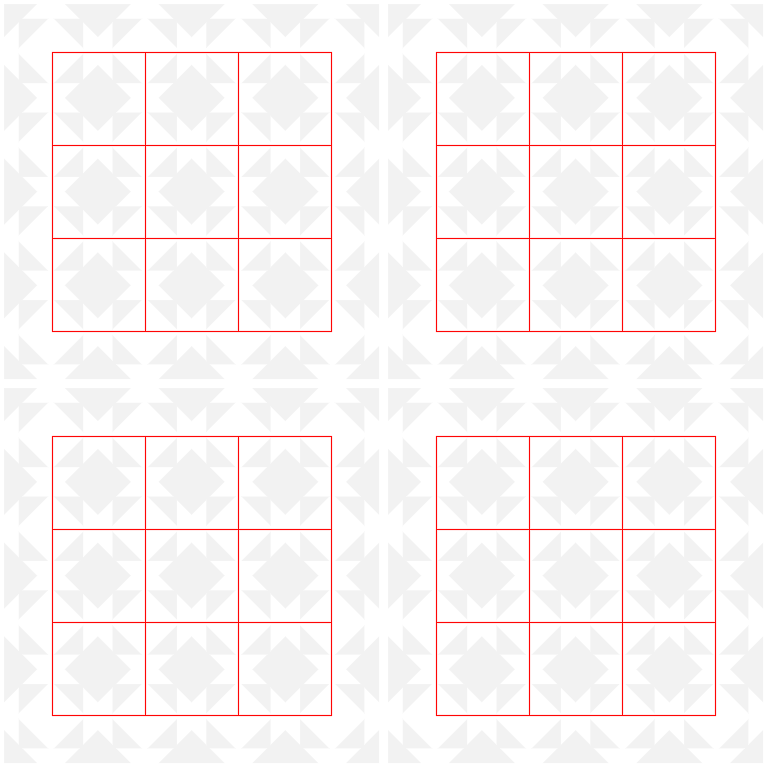
This pattern is drawn by a Shadertoy shader. Its source:

```glsl
// Pale quilt stars in square panels with white gutters, each panel overlaid
// by a thin red three by three grid. Folded distance functions give the star;
// box-filtered coverage gives the edges. One panel cell is 384 units wide.

#define PANELS 2.0                    // panels across and down
#define CELL 384.0                    // units per panel cell
#define PANEL_HALF 187.5              // half width of the printed panel
#define PANEL_SHIFT vec2(-0.4, 0.4)   // panel centre relative to the grid
#define STAR_PITCH 93.75              // spacing of the stars
#define DIAMOND_REACH 33.0            // centre to tip of the diamond
#define POINT_INSET 14.7              // right-angle corner of the star points
#define POINT_REACH 58.6              // x + y along their long edge
#define GRID_PITCH 93.0               // spacing of the red lines
#define LINE_WIDTH 1.15
#define STAR_COLOR vec3(0.949)
#define LINE_COLOR vec3(1.0, 0.02, 0.02)

// Share of a pixel inside a shape with signed distance d
float coverage(float d, float pixel) {
    return clamp(0.5 - d / pixel, 0.0, 1.0);
}

// Share of a pixel covered by a strip, exact even below one pixel
float stripCoverage(float d, float width, float pixel) {
    float overlap = min(d + 0.5 * pixel, 0.5 * width)
                  - max(d - 0.5 * pixel, -0.5 * width);
    return clamp(overlap / pixel, 0.0, 1.0);
}

// Central diamond joined to eight triangular points
float starDistance(vec2 p) {
    p = abs(p);
    float diagonal = (p.x + p.y) * 0.70711;
    float diamond = diagonal - DIAMOND_REACH * 0.70711;
    float points = max(POINT_INSET - min(p.x, p.y),
                       diagonal - POINT_REACH * 0.70711);
    return min(diamond, points);
}

// Distance along one axis to the nearest of four grid lines
float gridDistance(float x) {
    float line = clamp(floor(x / GRID_PITCH) + 0.5, -1.5, 1.5);
    return abs(x - line * GRID_PITCH);
}

void mainImage(out vec4 fragColor, in vec2 fragCoord) {
    vec2 uv = fragCoord / iResolution.xy;
    vec2 p = (fract(uv * PANELS) - 0.5) * CELL;
    vec2 pixels = CELL * PANELS / iResolution.xy;
    float pixel = max(pixels.x, pixels.y);

    // Stars, cut off at the panel border
    vec2 q = p - PANEL_SHIFT;
    vec2 local = q - STAR_PITCH * floor(q / STAR_PITCH + 0.5);
    float panel = max(abs(q.x), abs(q.y)) - PANEL_HALF;
    float star = coverage(max(starDistance(local), panel), pixel);
    vec3 color = mix(vec3(1.0), STAR_COLOR, star);

    // Red grid, ending at its outer lines
    float gridHalf = 1.5 * GRID_PITCH + 0.5 * LINE_WIDTH;
    float vertical = stripCoverage(gridDistance(p.x), LINE_WIDTH, pixels.x)
                   * coverage(abs(p.y) - gridHalf, pixels.y);
    float horizontal = stripCoverage(gridDistance(p.y), LINE_WIDTH, pixels.y)
                     * coverage(abs(p.x) - gridHalf, pixels.x);
    color = mix(color, LINE_COLOR, max(vertical, horizontal));

    fragColor = vec4(color, 1.0);
}
```
